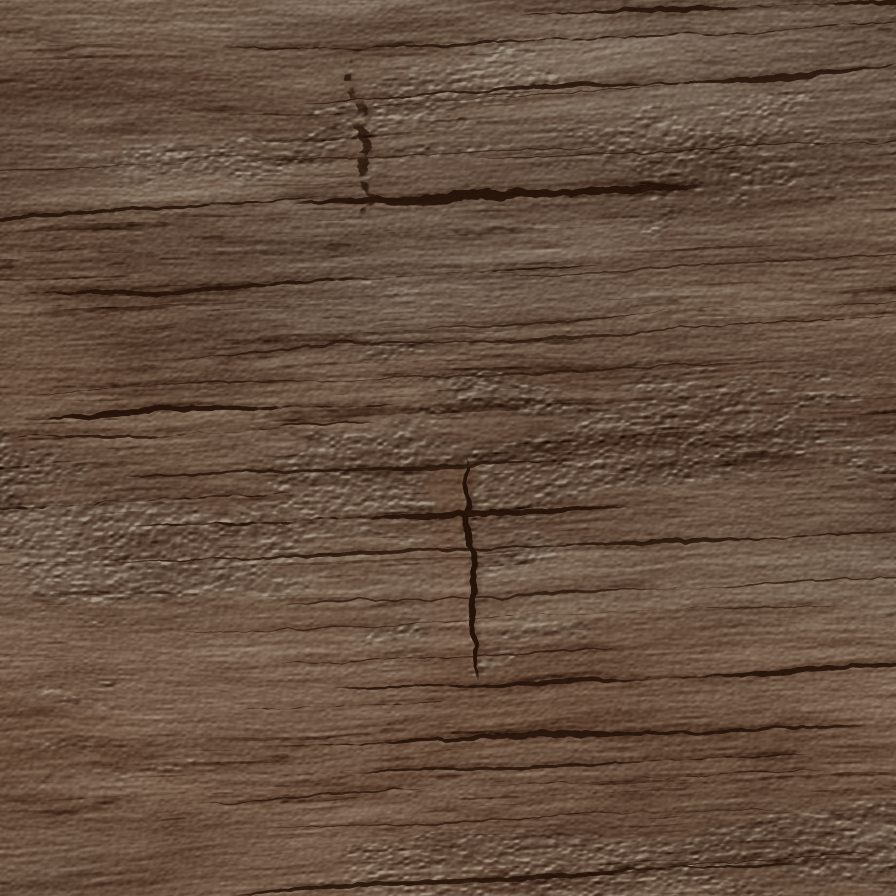
Reproduce this texture procedurally as a Shadertoy shader.

```glsl
// Weathered brown wood: fine tilted grain, long dark cracks and rough flaking patches.

const vec3 DARK_WOOD = vec3(0.16, 0.09, 0.05);
const vec3 PALE_WOOD = vec3(0.55, 0.48, 0.41);
const vec3 WARM_BOW = vec3(0.0, 0.021, 0.026);
const vec3 RED_TINT = vec3(0.018, -0.007, -0.018);
const float GRAIN_TILT = 0.045;
const int CRACKS = 30;

float hash(vec2 p) {
    vec3 q = fract(p.xyx * 0.1031);
    q += dot(q, q.yzx + 33.33);
    return fract((q.x + q.y) * q.z);
}

float noise(vec2 p) {
    vec2 cell = floor(p), f = fract(p);
    f = f * f * (3.0 - 2.0 * f);
    float low = mix(hash(cell), hash(cell + vec2(1, 0)), f.x);
    float high = mix(hash(cell + vec2(0, 1)), hash(cell + vec2(1, 1)), f.x);
    return mix(low, high, f.y);
}

float fbm(vec2 p) {
    float sum = 0.0, weight = 0.533;
    for (int i = 0; i < 4; i++) {
        sum += weight * noise(p);
        p = p * 2.03 + 17.3;
        weight *= 0.5;
    }
    return sum;
}

// 1 inside a soft-edged box, 0 outside
float softBox(vec2 p, vec2 center, vec2 halfSize, float soft) {
    vec2 d = abs(p - center) - halfSize;
    return 1.0 - smoothstep(-soft, soft, max(d.x, d.y));
}

// Sharp dark dashes along the grain, from the low valleys of stretched noise
float hairlines(vec2 p, vec2 scale, float level) {
    float valley = noise(p * scale) + 0.16 * noise(p * vec2(110, 270));
    return 1.0 - smoothstep(level * 0.4, level, valley);
}

// Tapered crack along x: x = dark opening, y = lit lip below, z = soft shade
vec3 crack(vec2 p, vec2 center, float halfLength, float width, float slope, float jag, float solid, float blur) {
    float along = (p.x - center.x) / halfLength;
    float taper = sqrt(max(0.0, 1.0 - along * along));
    float seed = center.y * 91.0;
    float d = p.y - center.y - slope * (p.x - center.x);
    d -= 0.016 * (fbm(vec2(p.x * 5.0, seed)) - 0.5);
    d -= jag * (fbm(vec2(p.x * 50.0, seed)) - 0.5);
    float swell = max(solid, noise(vec2(p.x * 8.0, seed + 5.0)));
    float nibble = noise(p * vec2(130, 300) + seed);
    float w = width * taper * (1.4 * swell * swell + 0.9 * nibble * swell);
    float broken = smoothstep(0.12, 0.45, swell + 0.4 * (nibble - 0.4));
    float present = smoothstep(0.0, 0.5, taper) * mix(0.25, 1.0, broken);
    float opening = 1.0 - smoothstep(w - blur * 0.4, w + blur, abs(d));
    float lip = smoothstep(-w - 0.006, -w - 0.001, d) * (1.0 - step(0.0, d));
    float shade = 1.0 - smoothstep(w, w + 0.009, abs(d - 0.001));
    return present * vec3(opening, lip, shade);
}

// Relief of the surface: streaked grain, plus crumbly bumps where it is rough
float relief(vec2 p, float rough) {
    float grain = 0.6 * noise(p * vec2(18, 220)) + 0.4 * noise(p * vec2(60, 340));
    float bumps = 0.5 * noise(p * vec2(75, 150)) + 0.5 * noise(p * vec2(170, 270) + 9.0);
    return 0.24 * grain + 0.13 * noise(p * vec2(210, 310)) + 0.66 * rough * bumps;
}

void mainImage(out vec4 fragColor, in vec2 fragCoord) {
    vec2 uv = fragCoord / iResolution.xy;
    float blur = max(0.9 / iResolution.y, 0.001);

    // Grain space follows the tilt and waves gently
    vec2 g = uv;
    g.y -= GRAIN_TILT * uv.x + 0.03 * (fbm(uv * vec2(2.5, 4.0)) - 0.5);
    g += 2.0;

    // Rough patches gather beside the cross splits; a bare strip stays smooth
    float ragged = 0.06 * (fbm(uv * vec2(20, 30)) - 0.5);
    vec2 worn = uv + vec2(ragged, 0.5 * ragged);
    float strip = softBox(worn, vec2(0.503, 0.36), vec2(0.021, 0.12), 0.006);
    float nearSplit = softBox(worn, vec2(0.5, 0.36), vec2(0.19, 0.13), 0.05);
    float patches = fbm(g * vec2(3.2, 11.0) + 4.0) + 0.34 * (fbm(g * vec2(22, 75)) - 0.5);
    float rough = smoothstep(0.54, 0.65, patches + 0.12 * nearSplit) * (1.0 - strip);

    // Broad tone, streaks and fine lines
    float tone = 0.66 + 0.57 * (fbm(g * vec2(2.2, 9.0)) - 0.5);
    tone += 0.38 * (fbm(g * vec2(5, 75)) - 0.5);
    tone += 0.20 * (noise(g * vec2(20, 290)) - 0.5);
    tone += 0.14 * (noise(g * vec2(230, 330) + 3.0) - 0.5);

    // Long and short hairlines, bunched together
    float bunch = smoothstep(0.36, 0.6, fbm(g * vec2(2.5, 14) + 8.0));
    tone -= 0.36 * bunch * hairlines(g + 5.0, vec2(4.5, 170), 0.29);
    tone -= 0.26 * max(bunch, rough) * hairlines(g + 9.0, vec2(16, 230), 0.27);

    // Light falls from the upper left
    vec2 lightStep = vec2(-0.0012, 0.0022);
    float lit = relief(g, rough) - relief(g + lightStep, rough);
    tone += 1.6 * lit + 1.1 * rough * max(lit - 0.06, 0.0);

    // Long cracks, one per stratified row, few of them wide
    vec3 cracks = vec3(0.0);
    for (int i = 0; i < CRACKS; i++) {
        float id = float(i);
        float size = hash(vec2(id, 3.0));
        vec2 center = vec2(hash(vec2(id, 7.0)), (id + 0.1 + 0.8 * hash(vec2(id, 11.0))) / float(CRACKS));
        float halfLength = mix(0.1, 0.5, hash(vec2(id, 19.0)));
        float slope = GRAIN_TILT + 0.03 * (hash(vec2(id, 23.0)) - 0.5);
        float width = mix(0.0006, 0.0044, size * size);
        vec3 line = crack(uv, center, halfLength, width, slope, 0.007, 0.0, blur);
        cracks = max(cracks, line * mix(0.6, 1.0, size));
    }

    // Two short splits across the grain; the upper one is crumbled
    vec3 split = crack(uv.yx, vec2(0.365, 0.525), 0.125, 0.0042, -0.06, 0.014, 0.6, blur);
    vec3 crumbled = crack(uv.yx, vec2(0.845, 0.40), 0.09, 0.006, -0.08, 0.035, 0.6, blur * 2.0);
    crumbled *= smoothstep(0.3, 0.6, noise(uv * vec2(50, 150)));
    cracks = max(cracks, max(split, 0.8 * crumbled));

    tone += 0.24 * cracks.y * noise(g * vec2(45, 80)) - 0.15 * cracks.z;
    tone = mix(tone, -0.08, 0.95 * cracks.x);
    tone = clamp(tone, -0.15, 1.25);

    // Grey-brown above and on rough wood, redder below and on smooth wood
    float warmth = 0.45 - 0.9 * uv.y + 1.4 * (fbm(g * vec2(2, 6) + 12.0) - 0.5);
    warmth += 0.3 * strip - 0.4 * rough;
    vec3 color = mix(DARK_WOOD, PALE_WOOD, tone);
    color -= WARM_BOW * 4.0 * max(0.0, tone * (1.0 - tone));
    color += RED_TINT * clamp(warmth, -0.6, 1.0) * smoothstep(0.0, 0.5, tone);
    fragColor = vec4(clamp(color, 0.0, 1.0), 1.0);
}
```
